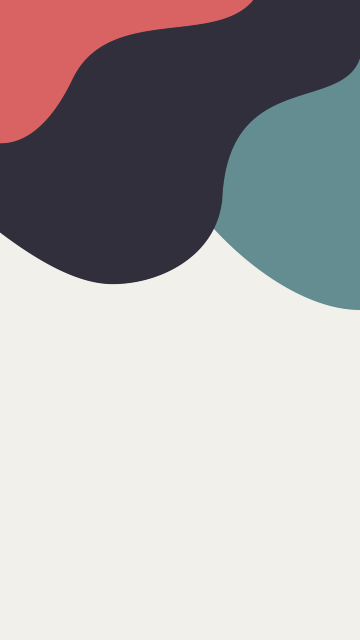
Give the GLSL for this background, as a WebGL 1 fragment shader.

```glsl
precision highp float;
// Flat poster background: red, dark and teal waves hanging over a cream field.

uniform vec2 u_resolution;

// Layout space: the canvas spans 9 by 16 units, origin at the lower left.
const vec2 CANVAS = vec2(9.0, 16.0);
const float EDGE_SOFTNESS = 0.6; // half width of the edge blend, in pixels
const int SOLVE_STEPS = 20;

const vec3 CREAM = vec3(0.945, 0.941, 0.918);
const vec3 DARK = vec3(0.196, 0.184, 0.235);
const vec3 TEAL = vec3(0.392, 0.553, 0.569);
const vec3 RED = vec3(0.851, 0.384, 0.384);

// Joints between the curve pieces
const vec2 RED_JOINT = vec2(1.8125, 14.021);
const vec2 DARK_LOW = vec2(2.8125, 8.896);
const vec2 DARK_SIDE = vec2(5.5625, 11.104);

vec2 bezier(vec2 a, vec2 b, vec2 c, vec2 d, float t) {
  float s = 1.0 - t;
  return s * s * s * a + 3.0 * s * s * t * b + 3.0 * s * t * t * c + t * t * t * d;
}

vec2 bezierTangent(vec2 a, vec2 b, vec2 c, vec2 d, float t) {
  float s = 1.0 - t;
  return s * s * (b - a) + 2.0 * s * t * (c - b) + t * t * (d - c);
}

// Signed distance to a curve that runs left to right, positive above it.
// Beyond its ends the curve continues along its tangent.
float heightAbove(vec2 p, vec2 a, vec2 b, vec2 c, vec2 d) {
  float low = 0.0;
  float high = 1.0;
  for (int i = 0; i < SOLVE_STEPS; i++) {
    float mid = 0.5 * (low + high);
    if (bezier(a, b, c, d, mid).x < p.x) low = mid;
    else high = mid;
  }
  float t = 0.5 * (low + high);
  vec2 dir = normalize(bezierTangent(a, b, c, d, t));
  vec2 offset = p - bezier(a, b, c, d, t);
  return dir.x * offset.y - dir.y * offset.x;
}

float redWave(vec2 p) {
  if (p.x < RED_JOINT.x) {
    return heightAbove(p, vec2(0.0, 12.417), vec2(0.3125, 12.417),
                       vec2(1.083, 12.5), RED_JOINT);
  }
  return heightAbove(p, RED_JOINT, vec2(2.708, 15.896),
                     vec2(5.375, 14.833), vec2(6.333, 16.0));
}

float darkWave(vec2 p) {
  if (p.x < DARK_LOW.x) {
    return heightAbove(p, vec2(0.0, 10.1875), vec2(0.9375, 9.479),
                       vec2(1.9375, 8.896), DARK_LOW);
  }
  if (p.x < DARK_SIDE.x) {
    return heightAbove(p, DARK_LOW, vec2(4.0625, 8.896),
                       vec2(5.479, 9.646), DARK_SIDE);
  }
  return heightAbove(p, DARK_SIDE, vec2(5.75, 14.25),
                     vec2(8.542, 13.1875), vec2(9.0, 14.542));
}

float tealWave(vec2 p) {
  return heightAbove(p, vec2(5.354, 10.271), vec2(6.354, 9.1875),
                     vec2(7.75, 8.25), vec2(9.0, 8.25));
}

float coverage(float dist, float blend) {
  return smoothstep(-blend, blend, dist);
}

void main() {
  vec2 p = gl_FragCoord.xy / u_resolution * CANVAS;
  float blend = EDGE_SOFTNESS * CANVAS.y / u_resolution.y;

  // Layers from back to front
  vec3 color = CREAM;
  color = mix(color, TEAL, coverage(tealWave(p), blend));
  color = mix(color, DARK, coverage(darkWave(p), blend));
  color = mix(color, RED, coverage(redWave(p), blend));

  gl_FragColor = vec4(color, 1.0);
}
```
